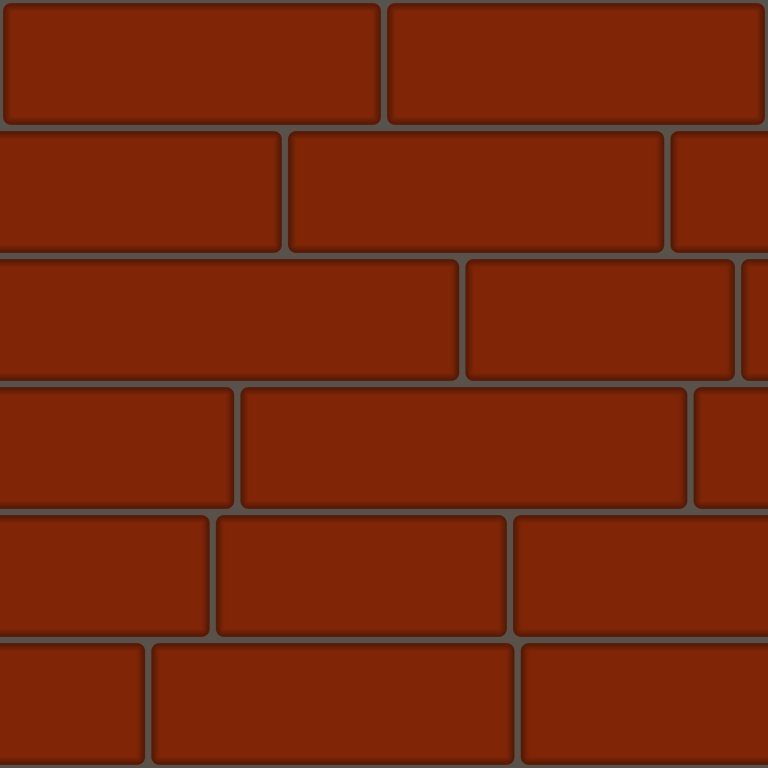
A Shadertoy shader for this pattern:

```glsl
// Signed distance to a rounded box centred on the origin
float roundedBox(vec2 p, vec2 halfSize, float radius) {
    vec2 q = abs(p) - halfSize + radius;
    return length(max(q, 0.0)) + min(max(q.x, q.y), 0.0) - radius;
}

// Start of the first brick and its width, per course from the bottom up
const vec2 courses[6] = vec2[6](
    vec2(0.193, 0.481), vec2(0.277, 0.387), vec2(0.309, 0.590),
    vec2(0.602, 0.359), vec2(0.371, 0.498), vec2(0.000, 0.500)
);

// Distance to the nearest brick face, negative inside it
float brickDistance(vec2 uv) {
    float row = uv.y * 6.0;
    vec2 course = courses[int(mod(floor(row), 6.0))];

    // Two bricks fill each course and wrap around the canvas
    float x = fract(uv.x - course.x);
    bool isFirst = x < course.y;
    float width = isFirst ? course.y : 1.0 - course.y;
    float center = isFirst ? 0.5 * course.y : 0.5 * (1.0 + course.y);

    vec2 local = vec2(x - center, (fract(row) - 0.5) / 6.0);
    return roundedBox(local, 0.5 * vec2(width, 1.0 / 6.0) - 0.0041, 0.0105);
}

void mainImage(out vec4 fragColor, in vec2 fragCoord) {
    float d = brickDistance(fragCoord / iResolution.xy);
    float pixel = 1.0 / min(iResolution.x, iResolution.y);

    // Brick face darkening towards its rim
    vec3 brick = mix(vec3(0.31, 0.095, 0.018), vec3(0.502, 0.147, 0.022),
                     smoothstep(-0.002, 0.0125, -d));

    // Mortar between the bricks
    vec3 mortar = vec3(0.35, 0.32, 0.29);
    float coverage = smoothstep(-0.75 * pixel, 0.75 * pixel, -d);
    fragColor = vec4(mix(mortar, brick, coverage), 1.0);
}
```
